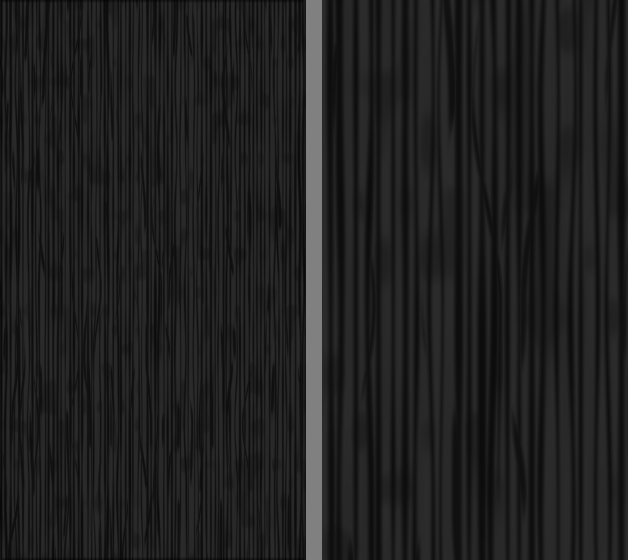
Left, the full canvas; right, a detail of the centre.
Reproduce this texture procedurally as a Shadertoy shader.

```glsl
#define GROOVES 72.0
#define SLIVERS 38.0
#define WOBBLE 0.9
#define GROOVE_WIDTH 0.19
#define SOFTNESS 0.23
#define RIDGE_COLOR vec3(0.163, 0.163, 0.164)
#define GROOVE_COLOR vec3(0.047, 0.047, 0.048)
#define SMUDGE 0.30
#define STREAK 0.10

// Integer hash of a lattice point, from 0 to 1
float hash(vec2 cell) {
    uvec2 q = uvec2(ivec2(cell)) * uvec2(1597334673u, 3812015801u);
    uint n = (q.x ^ q.y) * 1597334673u;
    n = (n ^ (n >> 15)) * 2246822519u;
    n ^= n >> 13;
    return float(n >> 8) / 16777216.0;
}

// Smooth value noise
float noise(vec2 p) {
    vec2 i = floor(p), f = fract(p);
    f = f * f * (3.0 - 2.0 * f);
    float low = mix(hash(i), hash(i + vec2(1, 0)), f.x);
    float high = mix(hash(i + vec2(0, 1)), hash(i + vec2(1, 1)), f.x);
    return mix(low, high, f.y);
}

// Depth of wavering vertical grooves; gaps > 0 breaks them into tapered slivers
float grooves(vec2 p, float count, float width, float soft, float gaps, float seed) {
    float x = p.x * count;
    float blur = max(soft, 0.6 * count / iResolution.x);
    float depth = 0.0;
    for (int k = -2; k <= 2; k++) {
        float id = floor(x) + float(k);
        float key = id + seed;
        float bend = hash(vec2(key, 11.0));
        float sway = noise(vec2(key, p.y * 4.5 + 40.0)) - 0.5;
        float center = id + 0.5 + 0.45 * (hash(vec2(key, 5.0)) - 0.5);
        center += WOBBLE * mix(bend * bend, 1.6, gaps) * sway;
        float swell = noise(vec2(key, p.y * 7.0 + 90.0));
        float present = mix(1.0, smoothstep(0.42, 0.75, swell), gaps);
        float w = width * mix(0.6, 1.4, hash(vec2(key, 23.0))) * mix(0.7, 1.3, swell) * present;
        float line = 1.0 - smoothstep(w - blur, w + blur, abs(x - center));
        depth = max(depth, line * present * mix(0.8, 1.0, swell));
    }
    return depth;
}

void mainImage(out vec4 fragColor, in vec2 fragCoord) {
    vec2 p = fragCoord / iResolution.x;
    float top = iResolution.y / iResolution.x;

    // Long grooves, crossed by shorter slanting slivers
    float depth = grooves(p, GROOVES, GROOVE_WIDTH, SOFTNESS, 0.0, 100.0);
    float sliver = grooves(p, SLIVERS, GROOVE_WIDTH * 0.6, SOFTNESS * 0.5, 1.0, 700.0);
    depth = max(depth, 0.9 * sliver);

    // Soft dark smudges and fine lengthwise streaks
    float smudge = smoothstep(0.6, 0.9, noise(p * vec2(40.0, 16.0) + 30.0));
    depth = mix(depth, 1.0, SMUDGE * smudge);
    float streak = noise(p * vec2(150.0, 9.0) + 200.0) - 0.5;
    vec3 color = mix(RIDGE_COLOR, GROOVE_COLOR, depth) * (1.0 + STREAK * streak);

    // Narrow shaded border
    vec2 inset = min(p, vec2(1.0, top) - p);
    color *= mix(0.55, 1.0, smoothstep(0.0, 0.012, min(inset.x, inset.y)));
    fragColor = vec4(color, 1.0);
}
```
